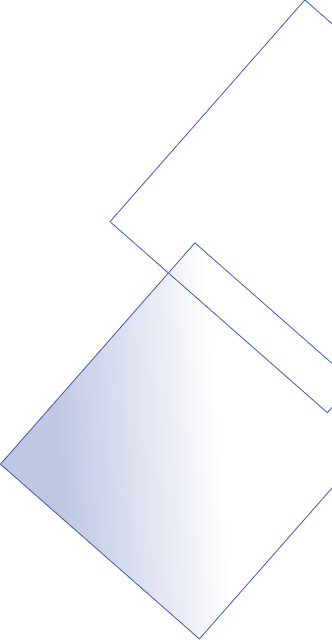
Reproduce this background procedurally as a Shadertoy shader.

```glsl
const vec3 PAPER = vec3(1.0);
const vec3 INK = vec3(0.13, 0.25, 0.67);
const vec3 LAVENDER = vec3(0.75, 0.78, 0.89);
const vec2 EDGE_AXIS = vec2(0.7513, -0.66);
const float LINE_WIDTH = 0.0013;

// Signed distance to a tilted rectangle given by its left corner
float tiltedRect(vec2 p, vec2 corner, vec2 size, vec2 axis) {
    vec2 local = p - corner;
    local = vec2(dot(local, axis), dot(local, vec2(-axis.y, axis.x)));
    vec2 d = abs(local - 0.5 * size) - 0.5 * size;
    return length(max(d, 0.0)) + min(max(d.x, d.y), 0.0);
}

float fillMask(float dist, float pixel) {
    return clamp(0.5 - dist / pixel, 0.0, 1.0);
}

// Thin lines fade instead of growing when narrower than a pixel
float strokeMask(float dist, float width, float pixel) {
    float coverage = fillMask(abs(dist) - 0.5 * width, pixel);
    return min(coverage, width / pixel);
}

// Slightly slanted fade from tint to paper
vec3 fadeColor(vec2 p, vec3 tint, vec3 paper) {
    float across = p.x + 0.075 * (p.y - 0.2747);
    float t = clamp((across - 0.091) / (0.348 - 0.091), 0.0, 1.0);
    return mix(tint, paper, t);
}

void mainImage(out vec4 fragColor, in vec2 fragCoord) {
    float pixel = 1.0 / iResolution.y;
    vec2 p = fragCoord * pixel;

    float upper = tiltedRect(p, vec2(0.1719, 0.6536), vec2(0.4521, 0.4613), EDGE_AXIS);
    float lower = tiltedRect(p, vec2(0.0007, 0.2747), vec2(0.4138, 0.4603), EDGE_AXIS);

    // Shaded lower rectangle
    vec3 color = mix(PAPER, fadeColor(p, LAVENDER, PAPER), fillMask(lower, pixel));

    // Outlines of both rectangles
    float lines = max(strokeMask(upper, LINE_WIDTH, pixel),
                      strokeMask(lower, LINE_WIDTH, pixel));
    color = mix(color, INK, lines);

    fragColor = vec4(color, 1.0);
}
```
